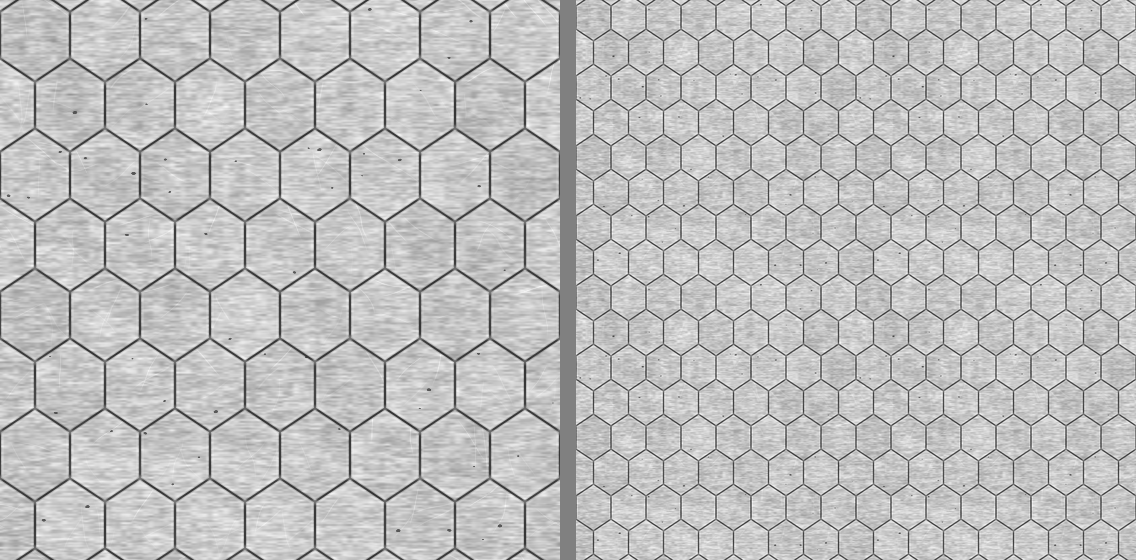
Left, the tile; right, the same tile 2 across and 2 down.
A three.js fragment shader for this pattern:

```glsl
varying vec2 vUv;

float hash(vec2 p) {
  return fract(sin(dot(p, vec2(127.1, 311.7))) * 43758.5453);
}

vec2 hash2(vec2 p) {
  return vec2(hash(p), hash(p + vec2(17.3, 5.9)));
}

vec2 wrap(vec2 cell, vec2 period) {
  return cell - period * floor((cell + 0.5) / period);
}

// Value noise that repeats after a whole number of cells
float noise(vec2 p, vec2 period) {
  vec2 i = floor(p);
  vec2 f = fract(p);
  f = f * f * (3.0 - 2.0 * f);
  vec2 lo = wrap(i, period);
  vec2 hi = wrap(i + 1.0, period);
  return mix(mix(hash(lo), hash(vec2(hi.x, lo.y)), f.x),
             mix(hash(vec2(lo.x, hi.y)), hash(hi), f.x), f.y);
}

// Noise over the 8 by 8 grid, with a given number of cells per tile
float grain(vec2 p, vec2 cells, vec2 shift) {
  return noise(p * cells + shift, cells * 8.0);
}

// Distance from a point inside the hexagon to its nearest side
float hexInset(vec2 q) {
  q = abs(q);
  return min(0.5 - q.x, (2.0 - 2.0 * q.x - 3.0 * q.y) / sqrt(13.0));
}

// Faint pale hairlines, bent by noise
float scratches(vec2 q, vec2 id, float bend) {
  float sum = 0.0;
  for (int k = 0; k < 4; k++) {
    vec2 seed = id + float(k) * vec2(9.7, 23.1);
    vec2 r = hash2(seed);
    float angle = 6.2832 * hash(seed + 3.3);
    vec2 along = vec2(cos(angle), sin(angle));
    vec2 d = q - (r - 0.5) * vec2(0.8, 0.9);
    float across = dot(d, vec2(-along.y, along.x)) + 0.12 * (bend - 0.5);
    float reach = 1.0 - smoothstep(0.15, 0.2 + 0.3 * r.x, abs(dot(d, along)));
    sum += r.y * reach * (1.0 - smoothstep(0.002, 0.014, abs(across)));
  }
  return min(sum, 1.0);
}

// Sparse dark pits, slightly wider than tall
float pits(vec2 q, vec2 id, float rough) {
  float sum = 0.0;
  for (int k = 0; k < 3; k++) {
    vec2 seed = id + float(k) * vec2(31.7, 12.9) + 50.0;
    vec2 d = q - (hash2(seed) - 0.5) * vec2(0.85, 0.9);
    d.y += 0.3 * d.x * (hash(seed + 4.1) - 0.5);
    float size = mix(0.012, 0.032, hash(seed + 7.7));
    float dist = length(d * vec2(1.0, 1.5)) + 0.012 * (rough - 0.5);
    float present = step(0.68, hash(seed + 11.3));
    sum += present * (1.0 - smoothstep(size - 0.008, size + 0.008, dist));
  }
  return min(sum, 1.0);
}

void main() {
  vec2 p = vUv * 8.0;

  // Two interleaved lattices of hexagon centres
  vec2 even = vec2(floor(p.x + 0.5), 2.0 * floor(0.5 * p.y + 0.25) + 0.5);
  vec2 odd = vec2(floor(p.x) + 0.5, 2.0 * floor(0.5 * p.y - 0.25) + 1.5);
  vec2 centre = hexInset(p - even) > hexInset(p - odd) ? even : odd;
  vec2 id = mod(centre, 8.0);
  vec2 q = p - centre;
  float inset = hexInset(q);

  // Brushed grain, shifted from tile to tile
  vec2 shift = floor(40.0 * hash2(id + 2.0));
  float longStreak = grain(p, vec2(4.0, 34.0), shift);
  float fineStreak = grain(p, vec2(13.0, 40.0), shift.yx);
  float blotch = grain(p, vec2(9.0, 14.0), shift);
  float cloud = grain(p, vec2(2.0, 3.0), shift);
  float shade = 0.775 + 0.05 * (hash(id) - 0.5);
  shade += 0.13 * (longStreak - 0.5) + 0.13 * (fineStreak - 0.5);
  shade += 0.10 * (blotch - 0.5) + 0.06 * (cloud - 0.5);

  // Wear
  shade += 0.07 * scratches(q, id, cloud);
  shade = mix(shade, 0.27, 0.85 * pits(q, id, fineStreak));

  // Pale rim and soft shadow along the joints
  shade += 0.04 * smoothstep(0.02, 0.035, inset) * (1.0 - smoothstep(0.04, 0.065, inset));
  shade -= 0.10 * (1.0 - smoothstep(0.015, 0.04, inset));

  // Joints, paler where three of them meet
  vec2 a = abs(q);
  float corner = min(length(a - vec2(0.5, 1.0 / 3.0)), length(a - vec2(0.0, 2.0 / 3.0)));
  float joint = mix(0.42, 0.23, smoothstep(0.015, 0.07, corner));
  joint += 0.08 * (grain(p, vec2(6.0), vec2(0.0)) - 0.5);
  shade = mix(shade, joint, 1.0 - smoothstep(0.005, 0.023, inset));

  gl_FragColor = vec4(vec3(shade), 1.0);
}
```
